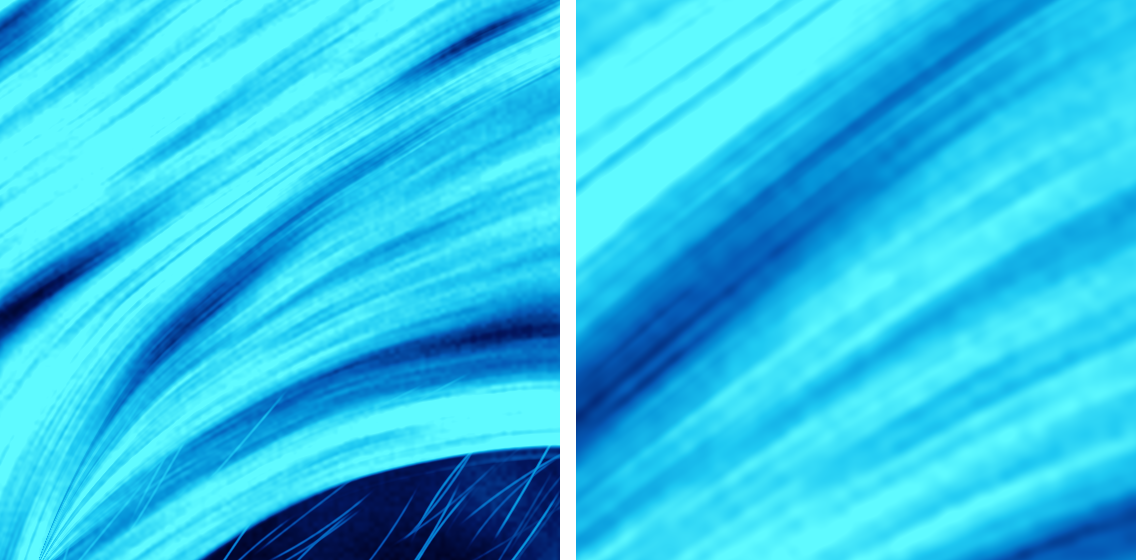
Left: the whole. Right: its middle third, enlarged.
Reproduce this texture procedurally as a WebGL 1 fragment shader.

```glsl
precision highp float;
uniform vec2 u_resolution;

// Palette from deep shadow to lit hair
const vec3 INK = vec3(0.00, 0.00, 0.11);
const vec3 NAVY = vec3(0.01, 0.09, 0.38);
const vec3 COBALT = vec3(0.02, 0.35, 0.71);
const vec3 AZURE = vec3(0.02, 0.58, 0.85);
const vec3 SKY = vec3(0.12, 0.79, 0.95);
const vec3 CYAN = vec3(0.37, 0.98, 1.00);

const float BASE_TONE = 0.99;
const float CLUMP_CONTRAST = 0.30;
const float STRAND_CONTRAST = 0.27;
const float FIBRE_CONTRAST = 0.15;
const float GRAIN_CONTRAST = 0.07;
const float STRAY_WIDTH = 0.0022;
const int STRAY_COUNT = 22;
const int FLYAWAY_COUNT = 12;

float hash(vec2 p) {
  return fract(sin(dot(p, vec2(127.1, 311.7))) * 43758.55);
}

float noise(vec2 p) {
  vec2 cell = floor(p);
  vec2 f = fract(p);
  f = f * f * (3.0 - 2.0 * f);
  float low = mix(hash(cell), hash(cell + vec2(1.0, 0.0)), f.x);
  float high = mix(hash(cell + vec2(0.0, 1.0)), hash(cell + 1.0), f.x);
  return mix(low, high, f.y);
}

vec3 palette(float tone) {
  float t = clamp(tone, 0.0, 1.0) * 5.0;
  vec3 c = mix(INK, NAVY, clamp(t, 0.0, 1.0));
  c = mix(c, COBALT, clamp(t - 1.0, 0.0, 1.0));
  c = mix(c, AZURE, clamp(t - 2.0, 0.0, 1.0));
  c = mix(c, SKY, clamp(t - 3.0, 0.0, 1.0));
  return mix(c, CYAN, clamp(t - 4.0, 0.0, 1.0));
}

// Soft shadow in flow space: x across the canvas, y between guide curves
float shadow(vec2 flow, vec2 centre, vec2 radius) {
  vec2 d = (flow - centre) / radius;
  return exp(-dot(d, d));
}

// Bowed hair with tapered ends
float hair(vec2 p, vec2 centre, float angle, float bend, float reach) {
  vec2 d = p - centre;
  float c = cos(angle);
  float s = sin(angle);
  vec2 q = vec2(c * d.x + s * d.y, c * d.y - s * d.x);
  float dist = abs(q.y - bend * q.x * q.x);
  float soft = STRAY_WIDTH + 1.0 / u_resolution.y;
  return (1.0 - smoothstep(0.0, soft, dist)) * (1.0 - smoothstep(reach * 0.5, reach, abs(q.x)));
}

// Fraction of the way from one guide curve to the next
float between(float y, float lower, float upper) {
  return clamp((y - lower) / max(upper - lower, 0.02), 0.0, 1.0);
}

void main() {
  vec2 p = gl_FragCoord.xy / u_resolution;
  float x = p.x;
  float away = (1.0 - x) * (1.0 - x);

  // Guide curves that steer the locks, lowest to highest
  float hem = 0.20 - 0.50 * away;
  float under = 0.36 - 0.45 * away;
  float part = 0.30 + 0.57 * x - 0.55 * exp(-6.8 * x);
  float crest = 0.41 + 0.72 * x - 0.10 * x * x;
  float crown = 0.87 + 0.72 * x;

  float y = p.y + 0.014 * (noise(p * 5.0) - 0.5);
  float a = between(y, hem, under);
  float b = between(y, under, part);
  float c = between(y, part, crest);
  float d = between(y, crest, crown);
  float beyond = max(y - crown, 0.0);
  vec2 flow = vec2(x, a + b + c + d + beyond / 0.4);
  float across = 0.15 * a + 0.30 * b + 0.27 * c + 0.42 * d + beyond + min(y - hem, 0.0);
  float along = dot(p, vec2(0.80, 0.55));

  // Fibres stretched along the flow
  float clump = noise(vec2(along * 2.3, across * 26.0));
  float strand = noise(vec2(along * 4.5 + 7.0, across * 62.0));
  float fibre = noise(vec2(along * 9.0 + 3.0, across * 135.0));
  float grain = noise(p * 110.0) - 0.5;

  // Gaps between the locks
  float shade = 0.85 * shadow(flow, vec2(0.02, 3.02), vec2(0.23, 0.10));
  shade += 0.70 * shadow(flow, vec2(0.84, 2.82), vec2(0.15, 0.14));
  shade += 0.58 * shadow(flow, vec2(0.37, 2.02), vec2(0.25, 0.17));
  shade += 0.40 * shadow(flow, vec2(0.30, 1.76), vec2(0.14, 0.10));
  shade += 0.56 * shadow(flow, vec2(0.65, 0.98), vec2(0.60, 0.24));
  shade += 0.25 * shadow(flow, vec2(1.00, 1.10), vec2(0.22, 0.22));
  shade += 0.75 * shadow(flow, vec2(0.00, 4.12), vec2(0.13, 0.13));
  shade += 0.24 * shadow(flow, vec2(0.78, 2.05), vec2(0.30, 0.42));
  float tone = BASE_TONE + CLUMP_CONTRAST * (clump - 0.55);
  tone += STRAND_CONTRAST * (strand - 0.55) + FIBRE_CONTRAST * (fibre - 0.5);
  tone -= shade * (0.55 + 0.5 * strand + 0.4 * (1.0 - clump));

  // Dark hollow below the hem, crossed by stray hairs
  float hollow = 0.02 + 0.20 * noise(p * vec2(7.0, 9.0)) + 0.12 * smoothstep(0.75, 1.0, x);
  for (int i = 0; i < STRAY_COUNT; i++) {
    float id = float(i);
    vec2 centre = vec2(0.40 + 0.62 * hash(vec2(id, 1.0)), 0.15 * hash(vec2(id, 2.0)));
    float angle = 0.55 + 0.55 * hash(vec2(id, 3.0));
    float glow = 0.25 + 0.40 * hash(vec2(id, 4.0));
    float bend = 1.6 * (hash(vec2(id, 5.0)) - 0.6);
    hollow = mix(hollow, max(glow, hollow), hair(p, centre, angle, bend, 0.13));
  }
  float rim = y - hem + 0.035 * (strand - 0.5);
  tone = mix(hollow, tone, smoothstep(-0.012, 0.014, rim));

  // Pale flyaways over the lower locks
  for (int i = 0; i < FLYAWAY_COUNT; i++) {
    float id = float(i) + 40.0;
    float cx = hash(vec2(id, 1.0));
    vec2 centre = vec2(cx, 0.02 + 0.28 * hash(vec2(id, 2.0)));
    float angle = mix(1.25, 0.10, cx) + 0.5 * (hash(vec2(id, 3.0)) - 0.5);
    float strength = hair(p, centre, angle, hash(vec2(id, 4.0)) - 0.6, 0.16);
    tone = mix(tone, max(tone, 0.85), 0.65 * strength);
  }

  gl_FragColor = vec4(palette(tone + GRAIN_CONTRAST * grain), 1.0);
}
```
